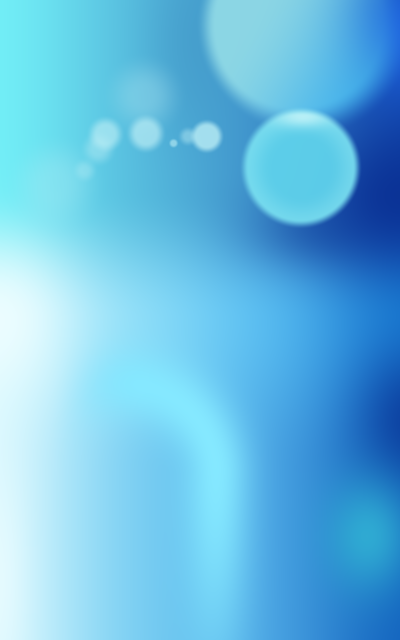
Give the GLSL for this background, as a Shadertoy shader.

```glsl
// Horizontal colour ramps, four stops from left to right
const mat4x3 UPPER_RAMP = mat4x3(
    0.46, 0.96, 0.98,  0.34, 0.74, 0.87,  0.25, 0.58, 0.80,  0.05, 0.24, 0.66);
const mat4x3 MIDDLE_RAMP = mat4x3(
    0.88, 0.99, 1.00,  0.55, 0.87, 0.97,  0.35, 0.75, 0.95,  0.07, 0.45, 0.81);
const mat4x3 LOWER_RAMP = mat4x3(
    0.90, 0.99, 1.00,  0.46, 0.81, 0.95,  0.30, 0.66, 0.90,  0.05, 0.36, 0.73);
const vec4 RAMP_STOPS = vec4(0.0, 0.333, 0.667, 1.0);
const float RAMP_SHARPNESS = 17.0;

// Glow colours
const vec3 NAVY = vec3(0.03, 0.17, 0.56);
const vec3 ROYAL = vec3(0.12, 0.40, 0.90);
const vec3 STEEL = vec3(0.25, 0.58, 0.77);
const vec3 WHITE = vec3(0.95, 0.995, 1.0);
const vec3 ARCH_CYAN = vec3(0.52, 0.91, 1.0);
const vec3 TEAL = vec3(0.19, 0.69, 0.83);

// Large discs
const vec2 BIG_CENTER = vec2(0.755, 1.537);
const float BIG_RADIUS = 0.24;
const vec3 BIG_PALE = vec3(0.56, 0.85, 0.90);
const vec3 BIG_DEEP = vec3(0.27, 0.72, 0.94);
const vec2 ORB_CENTER = vec2(0.752, 1.181);
const float ORB_RADIUS = 0.142;
const vec3 ORB_COLOR = vec3(0.37, 0.82, 0.92);
const vec3 ORB_RIM = vec3(0.47, 0.87, 0.94);
const vec3 LENS_COLOR = vec3(0.76, 0.95, 0.97);

// Arch of light
const vec2 ARCH_CENTER = vec2(0.31, 0.41);
const float ARCH_RADIUS = 0.23;
const float ARCH_WIDTH = 0.085;

// Small sparks: x, y, radius, strength
const int SPARK_COUNT = 9;
const vec3 SPARK_COLOR = vec3(0.73, 0.93, 0.96);
const vec4 SPARKS[SPARK_COUNT] = vec4[](
    vec4(0.517, 1.259, 0.035, 0.80), vec4(0.470, 1.259, 0.017, 0.45),
    vec4(0.434, 1.242, 0.009, 0.60), vec4(0.365, 1.266, 0.038, 0.70),
    vec4(0.264, 1.264, 0.035, 0.66), vec4(0.246, 1.228, 0.030, 0.45),
    vec4(0.212, 1.174, 0.020, 0.35), vec4(0.140, 1.140, 0.075, 0.30),
    vec4(0.360, 1.360, 0.065, 0.32));

float glow(vec2 p, vec2 center, vec2 radii) {
    vec2 q = (p - center) / radii;
    return exp(-dot(q, q));
}

float disc(vec2 p, vec2 center, float radius, float blur) {
    return 1.0 - smoothstep(radius - blur, radius + blur, distance(p, center));
}

// Smooth blend of the four ramp stops
vec3 ramp(mat4x3 colors, float x) {
    vec4 offset = x - RAMP_STOPS;
    vec4 weight = exp(-RAMP_SHARPNESS * offset * offset);
    return colors * (weight / dot(weight, vec4(1.0)));
}

vec3 backdrop(vec2 p) {
    vec3 color = mix(ramp(LOWER_RAMP, p.x), ramp(MIDDLE_RAMP, p.x),
                     smoothstep(0.42, 0.80, p.y));
    color = mix(color, ramp(UPPER_RAMP, p.x), smoothstep(0.80, 1.13, p.y));

    // Shadows and coloured haze
    color = mix(color, STEEL, 0.5 * glow(p, vec2(0.48, 1.50), vec2(0.12, 0.25)));
    color = mix(color, ROYAL, 0.85 * glow(p, vec2(1.02, 1.52), vec2(0.18, 0.17)));
    color = mix(color, NAVY, 0.75 * glow(p, vec2(0.99, 1.11), vec2(0.19, 0.17)));
    color = mix(color, NAVY, 0.35 * glow(p, vec2(0.78, 1.02), vec2(0.16, 0.09)));
    color = mix(color, NAVY, 0.65 * glow(p, vec2(1.03, 0.55), vec2(0.13, 0.17)));
    color = mix(color, TEAL, 0.90 * glow(p, vec2(0.92, 0.26), vec2(0.11, 0.14)));

    // White light along the left edge
    color = mix(color, WHITE, 0.75 * glow(p, vec2(0.0, 0.80), vec2(0.16, 0.19)));
    color = mix(color, WHITE, 0.50 * glow(p, vec2(0.0, 0.15), vec2(0.07, 0.28)));
    return color;
}

float archLight(vec2 p) {
    vec2 q = p - ARCH_CENTER;
    float d = (length(vec2(q.x, max(q.y, 0.0))) - ARCH_RADIUS) / ARCH_WIDTH;
    float fade = smoothstep(0.12, 0.36, p.x) * smoothstep(-0.35, 0.45, p.y);
    return exp(-d * d) * fade;
}

void mainImage(out vec4 fragColor, in vec2 fragCoord) {
    vec2 p = fragCoord / iResolution.xy * vec2(1.0, 1.6);
    vec3 color = mix(backdrop(p), ARCH_CYAN, archLight(p));

    // Large upper disc, dissolving toward the corner
    float slope = smoothstep(-0.12, 0.26, dot(p - BIG_CENTER, vec2(0.85, -0.5)));
    float bigBlur = mix(0.025, 0.045, slope);
    float big = disc(p, BIG_CENTER, BIG_RADIUS, bigBlur);
    big *= 0.95 - 0.8 * glow(p, vec2(1.03, 1.58), vec2(0.15, 0.18));
    color = mix(color, mix(BIG_PALE, BIG_DEEP, slope), big);

    // Lower orb with a pale rim and a bright overlap
    float orb = disc(p, ORB_CENTER, ORB_RADIUS, 0.012);
    float rim = smoothstep(0.5, 1.0, distance(p, ORB_CENTER) / ORB_RADIUS);
    color = mix(color, mix(ORB_COLOR, ORB_RIM, rim), 0.95 * orb);
    float lens = glow(p, vec2(0.757, 1.308), vec2(0.070, 0.025));
    color = mix(color, LENS_COLOR, 0.85 * lens * orb);

    // Sparks, softer where they are weaker
    for (int i = 0; i < SPARK_COUNT; i++) {
        vec4 spark = SPARKS[i];
        float blur = spark.z * (1.0 - 0.9 * spark.w);
        color = mix(color, SPARK_COLOR, spark.w * disc(p, spark.xy, spark.z, blur));
    }
    fragColor = vec4(color, 1.0);
}
```
